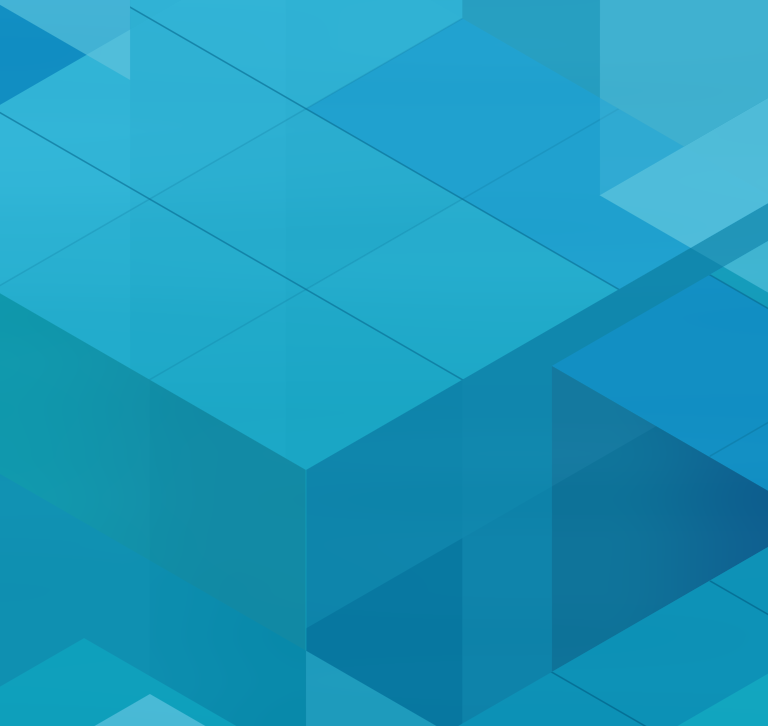
Reproduce this background procedurally as a WebGL 1 fragment shader.

```glsl
precision highp float;
uniform vec2 u_resolution;

// Isometric lattice: position of the cube corner and size of one cell
const vec2 CORNER = vec2(0.3984, 0.3526);
const vec2 CELL = vec2(0.2036, 0.2488);
const float LINE_WIDTH = 0.005;
const float CELL_VARIATION = 0.016;
const float STREAK_AMOUNT = 0.012;
const vec2 STREAK_SCALE = vec2(1.5, 16.0);

const vec3 TOP_FAR = vec3(0.18, 0.69, 0.825);
const vec3 TOP_NEAR = vec3(0.10, 0.65, 0.77);
const vec3 TOP_BLUE = vec3(0.125, 0.63, 0.815);
const vec3 TOP_SHADE = vec3(0.15, 0.62, 0.755);
const vec3 LEFT_OUTER = vec3(0.055, 0.59, 0.67);
const vec3 LEFT_INNER = vec3(0.07, 0.54, 0.645);
const vec3 LEFT_LOW = vec3(0.055, 0.56, 0.69);
const vec3 RIGHT_FACE = vec3(0.055, 0.52, 0.67);
const vec3 RIGHT_DEEP = vec3(0.03, 0.47, 0.63);
const vec3 FLOOR_LIGHT = vec3(0.12, 0.61, 0.74);
const vec3 FLOOR = vec3(0.05, 0.57, 0.715);
const vec3 SMALL_TOP = vec3(0.07, 0.56, 0.765);
const vec3 SMALL_TEAL = vec3(0.08, 0.61, 0.73);
const vec3 DARK_FACE = vec3(0.055, 0.45, 0.60);
const vec3 DARK_TIP = vec3(0.055, 0.37, 0.56);
const vec3 AQUA = vec3(0.07, 0.65, 0.75);
const vec3 PALE = vec3(0.33, 0.75, 0.86);
const vec3 LINE_COLOR = vec3(0.03, 0.43, 0.58);

float pixel;

float hash(vec2 p) {
  return fract(sin(dot(p, vec2(127.1, 311.7))) * 43758.5453);
}

float noise(vec2 p) {
  vec2 i = floor(p);
  vec2 t = smoothstep(0.0, 1.0, p - i);
  float low = mix(hash(i), hash(i + vec2(1.0, 0.0)), t.x);
  float high = mix(hash(i + vec2(0.0, 1.0)), hash(i + 1.0), t.x);
  return mix(low, high, t.y);
}

// Smooth half plane, one where d is positive
float side(float d) {
  return smoothstep(-pixel, pixel, d);
}

float stroke(float d) {
  return 1.0 - smoothstep(LINE_WIDTH - pixel, LINE_WIDTH + pixel, abs(d));
}

void paint(inout vec3 color, vec3 tint, float mask) {
  color = mix(color, tint, clamp(mask, 0.0, 1.0));
}

void main() {
  // Lattice axes: h runs right, v down, rise and fall across the slanted edges
  vec2 uv = gl_FragCoord.xy / u_resolution;
  pixel = 0.8 / (u_resolution.y * CELL.y);
  float h = (uv.x - CORNER.x) / CELL.x;
  float v = (CORNER.y - uv.y) / CELL.y;
  float rise = v + 0.5 * h;
  float fall = v - 0.5 * h;

  // Top face of the large cube
  vec3 color = mix(TOP_NEAR, TOP_FAR, smoothstep(0.0, 2.3, -v));
  paint(color, TOP_BLUE, side(-2.0 - fall) * side(rise + 2.0) * 0.9);
  color += (hash(floor(vec2(rise, fall))) - 0.5) * CELL_VARIATION;
  paint(color, TOP_SHADE, side(h - 1.0) * side(-3.0 - fall));
  color += 0.012 * side(-1.125 - h) + 0.008 * side(-0.13 - h);
  for (int i = 1; i < 3; i++) {
    float k = float(i);
    paint(color, LINE_COLOR, stroke(fall + k) * 0.65);
    paint(color, LINE_COLOR, stroke(rise + k) * side(fall + 3.0) * 0.22);
  }

  // Left face, with a lower band
  float left = side(fall) * side(-h);
  paint(color, mix(LEFT_INNER, LEFT_OUTER, smoothstep(0.4, 2.0, -h)), left);
  vec3 lowBand = mix(LEFT_LOW - 0.02, LEFT_LOW, smoothstep(0.0, 1.2, -h));
  paint(color, lowBand, left * side(fall - 1.0));
  color += 0.008 * left * side(-1.0 - h);

  // Right face, its deep triangle and the floor beside it
  float right = side(rise) * side(h);
  paint(color, RIGHT_FACE, right);
  paint(color, RIGHT_DEEP, right * side(rise - 0.877) * (1.0 - 0.7 * side(h - 1.0)));
  color += 0.008 * right * side(h - 1.0);
  paint(color, FLOOR_LIGHT, right * side(fall - 1.0));
  paint(color, AQUA, stroke(h) * side(v) * side(1.0 - v) * 0.35);

  // Small cube on the right: top, then dark face
  float smallTop = side(rise - 0.21) * side(-1.362 - fall);
  paint(color, SMALL_TOP, smallTop);
  paint(color, SMALL_TEAL, smallTop * side(-2.372 - fall));
  paint(color, LINE_COLOR, smallTop * stroke(fall + 2.372) * 0.7);
  paint(color, LINE_COLOR, smallTop * side(h - 2.58) * stroke(rise - 1.215) * 0.4);
  float dark = side(h - 1.573) * side(fall + 1.362) * side(1.904 - rise);
  vec3 darkTint = mix(DARK_FACE, DARK_TIP, smoothstep(1.9, 3.1, h));
  darkTint += 0.025 * side(0.877 - rise);
  paint(color, darkTint, dark);

  // Floor at the lower right
  float ground = side(rise - 1.904) * side(h - 0.8);
  paint(color, FLOOR, ground);
  paint(color, LINE_COLOR - 0.02, ground * stroke(fall - 0.333) * 0.8);
  paint(color, LINE_COLOR - 0.02, ground * side(h - 2.58) * stroke(fall + 0.678) * 0.8);
  paint(color, AQUA, side(rise - 2.605) * ground);

  // Peaks at the lower left
  paint(color, AQUA - vec3(0.01, 0.02, 0.01), side(rise - 0.221) * side(fall - 1.64));
  paint(color, PALE, side(rise - 0.741) * side(fall - 1.739) * 0.85);

  // Panels at the upper left
  float corner = side(-1.125 - h);
  paint(color, SMALL_TOP, corner * side(-3.0 - rise));
  paint(color, PALE, corner * side(-1.597 - fall) * mix(0.75, 0.95, side(rise + 3.0)));

  // Translucent panel and pale diamond at the upper right
  float panel = side(h - 1.88) * side(-0.582 - rise);
  paint(color, PALE, panel * mix(0.3, 0.55, side(-3.0 - fall)));
  float diamond = side(rise + 0.582) * side(-2.46 - fall);
  float band = side(rise) * side(0.21 - rise);
  paint(color, PALE, diamond * mix(0.9, 0.25, band) * mix(1.0, 0.75, side(rise - 0.21)));

  // Faint horizontal streaks
  color += (noise(uv * STREAK_SCALE) - 0.5) * STREAK_AMOUNT;
  gl_FragColor = vec4(color, 1.0);
}
```
